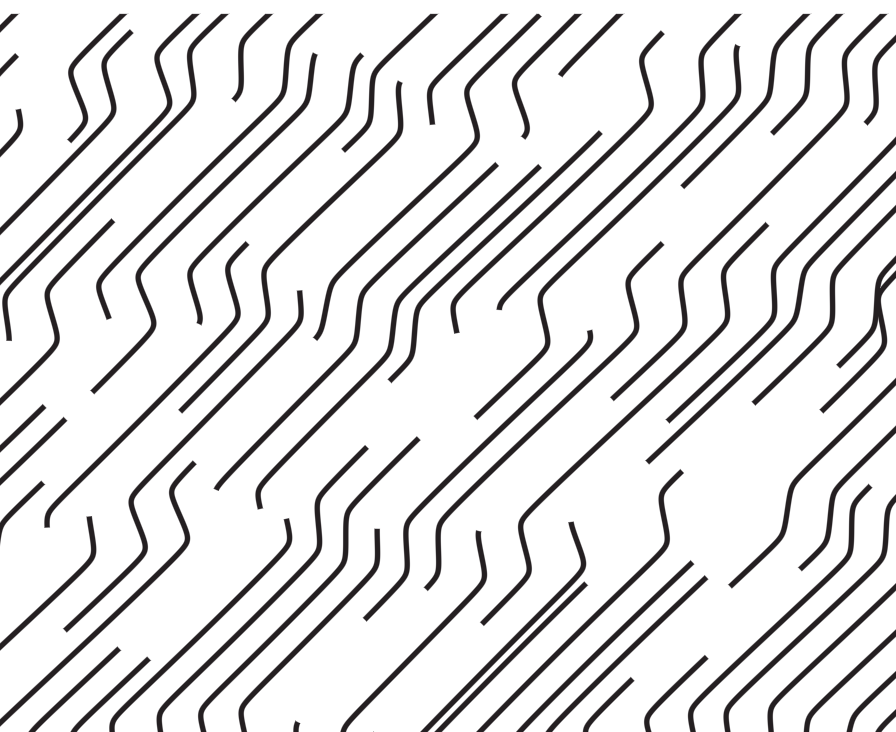
Reproduce this pattern procedurally as a WebGL 1 fragment shader.

```glsl
precision highp float;
// Broken diagonal ink lines that bend into upright kinks along loose horizontal rows.

uniform vec2 u_resolution;

// Lengths are fractions of the canvas height.
const vec3 PAPER = vec3(1.0);
const vec3 INK = vec3(0.14, 0.12, 0.13);
const float LINE_WIDTH = 0.0073;
const float LINE_SPACING = 0.052;
const float LINE_JITTER = 0.36;     // in line spacings
const float LINE_SLOPE = 1.03;      // x gained per unit of y
const float ROW_SPACING = 0.302;
const float FIRST_ROW = -0.03;
const float ROW_WANDER = 0.028;
const float KINK_HALF = 0.035;
const float KINK_ROUNDING = 0.010;
const float KINK_DROP = 1.18;       // slope lost inside a kink
const float DROP_WANDER = 0.22;
const float SWAY = 0.005;
const float MIN_INSET = 0.008;      // shortening of each dash end
const float INSET_RANGE = 0.15;
const float TOP_EDGE = 0.981;

float hash(vec2 p) {
    return fract(sin(dot(p, vec2(127.1, 311.7))) * 43758.545);
}

// Offset (x) and slope (y) of a line at a height; variety 0 gives the mean course.
vec2 course(float line, float y, float variety) {
    float phase = y * 9.0 + line * 0.3;
    vec2 path = vec2(LINE_SLOPE * y, LINE_SLOPE);
    path += variety * SWAY * vec2(sin(phase), 9.0 * cos(phase));
    for (int i = 0; i < 4; i++) {
        float row = float(i);
        float shift = ROW_WANDER * sin(line * 0.45 + row * 1.9)
                    + 0.012 * (hash(vec2(line, row)) - 0.5);
        float drop = DROP_WANDER * sin(line * 0.53 + row * 2.7)
                   + 0.24 * (hash(vec2(line, row + 9.0)) - 0.5);
        float t = y - FIRST_ROW - row * ROW_SPACING - variety * shift;
        vec2 ends = vec2(t + KINK_HALF, t - KINK_HALF);
        vec2 soft = sqrt(ends * ends + KINK_ROUNDING * KINK_ROUNDING);
        vec2 bend = ends / soft;
        path -= 0.5 * (KINK_DROP + variety * drop)
              * vec2(soft.x - soft.y, bend.x - bend.y);
    }
    return path;
}

// Signed distance to the dashes of one line.
float dashDistance(float line, vec2 p) {
    vec2 path = course(line, p.y, 1.0);
    float jitter = LINE_JITTER * (hash(vec2(line, 21.0)) - 0.5);
    float dx = p.x - path.x - (line + jitter) * LINE_SPACING;
    float stretch = sqrt(1.0 + path.y * path.y);

    // Each dash spans up to two rows and is cut back at both ends.
    float offset = floor(2.0 * hash(vec2(line, 31.0)))
                 + 0.5 * (hash(vec2(line, 37.0)) - 0.5) - 0.5;
    float cell = floor(((p.y - FIRST_ROW) / ROW_SPACING + offset) * 0.5);
    float start = FIRST_ROW + (cell * 2.0 - offset) * ROW_SPACING;
    float stop = start + 2.0 * ROW_SPACING;
    start += MIN_INSET + INSET_RANGE * hash(vec2(line, cell + 43.0));
    stop -= MIN_INSET + INSET_RANGE * hash(vec2(line, cell + 57.0));

    float across = abs(dx) / stretch - 0.5 * LINE_WIDTH;
    float lean = dx * path.y / stretch;
    float past = max((start - p.y) * stretch - lean,
                     (p.y - stop) * stretch + lean);
    return max(across, past);
}

void main() {
    vec2 p = gl_FragCoord.xy / u_resolution.y;
    float pixel = 1.0 / u_resolution.y;

    // Nearest dash among the lines around this point.
    float nearest = floor((p.x - course(0.0, p.y, 0.0).x) / LINE_SPACING + 0.5);
    float d = 1.0;
    for (int i = -3; i <= 3; i++) {
        d = min(d, dashDistance(nearest + float(i), p));
    }
    d = max(d, p.y - TOP_EDGE);

    float ink = 1.0 - smoothstep(-0.8 * pixel, 0.8 * pixel, d);
    gl_FragColor = vec4(mix(PAPER, INK, ink), 1.0);
}
```
